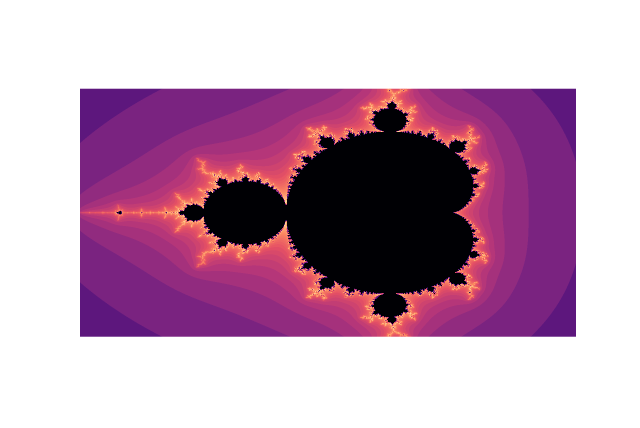
This background is drawn by a WebGL 2 fragment shader. Its source:

```glsl
#version 300 es
precision highp float;

uniform vec2 u_resolution;
out vec4 fragColor;

const int MAX_STEPS = 50;
const float ESCAPE_RADIUS = 32.0;
const int SAMPLES = 3;

const vec3 PAPER = vec3(1.0);
const vec2 PANEL_CENTER = vec2(0.5125, 0.503);   // fraction of the canvas
const vec2 PANEL_HALF = vec2(0.3875, 0.19375);   // in canvas widths
const vec2 PLANE_CENTER = vec2(-0.5, 0.0);
const vec2 PLANE_HALF = vec2(1.5, 1.0);

// Black through violet and coral to pale yellow
vec3 emberRamp(float t) {
    vec3 stops[9] = vec3[9](
        vec3(0.000, 0.000, 0.015), vec3(0.114, 0.067, 0.278),
        vec3(0.318, 0.071, 0.486), vec3(0.510, 0.149, 0.506),
        vec3(0.714, 0.212, 0.475), vec3(0.902, 0.318, 0.392),
        vec3(0.984, 0.533, 0.381), vec3(0.996, 0.761, 0.529),
        vec3(0.988, 0.992, 0.749));
    float position = clamp(t, 0.0, 1.0) * 8.0;
    int index = min(int(position), 7);
    return mix(stops[index], stops[index + 1], position - float(index));
}

vec2 complexSquare(vec2 z) {
    return vec2(z.x * z.x - z.y * z.y, 2.0 * z.x * z.y);
}

// Logarithm of the escape step, scaled to 0..1; zero inside the set
float escapeLevel(vec2 c) {
    vec2 z = vec2(0.0);
    for (int i = 0; i < MAX_STEPS; i++) {
        z = complexSquare(z) + c;
        if (dot(z, z) > ESCAPE_RADIUS * ESCAPE_RADIUS) {
            return log(max(float(i), 1.0)) / log(float(MAX_STEPS));
        }
    }
    return 0.0;
}

vec2 panelPoint(vec2 pixel, vec2 resolution) {
    return (pixel - PANEL_CENTER * resolution) / resolution.x;
}

vec2 planePoint(vec2 p) {
    return PLANE_CENTER + p / PANEL_HALF * PLANE_HALF;
}

// Signed distance to an axis-aligned box
float boxDistance(vec2 p, vec2 halfSize) {
    vec2 d = abs(p) - halfSize;
    return length(max(d, 0.0)) + min(max(d.x, d.y), 0.0);
}

// Mean escape level over a grid inside one pixel
float smoothLevel(vec2 pixel, vec2 resolution) {
    float total = 0.0;
    for (int y = 0; y < SAMPLES; y++) {
        for (int x = 0; x < SAMPLES; x++) {
            vec2 offset = (vec2(x, y) + 0.5) / float(SAMPLES) - 0.5;
            total += escapeLevel(planePoint(panelPoint(pixel + offset, resolution)));
        }
    }
    return total / float(SAMPLES * SAMPLES);
}

void main() {
    vec2 pixel = gl_FragCoord.xy;
    vec2 p = panelPoint(pixel, u_resolution);

    // Panel with a one-pixel soft edge
    float edge = boxDistance(p, PANEL_HALF) * u_resolution.x;
    float coverage = clamp(0.5 - edge, 0.0, 1.0);

    vec3 color = PAPER;
    if (coverage > 0.0) {
        vec3 fractal = emberRamp(smoothLevel(pixel, u_resolution));
        color = mix(PAPER, fractal, coverage);
    }
    fragColor = vec4(color, 1.0);
}
```
